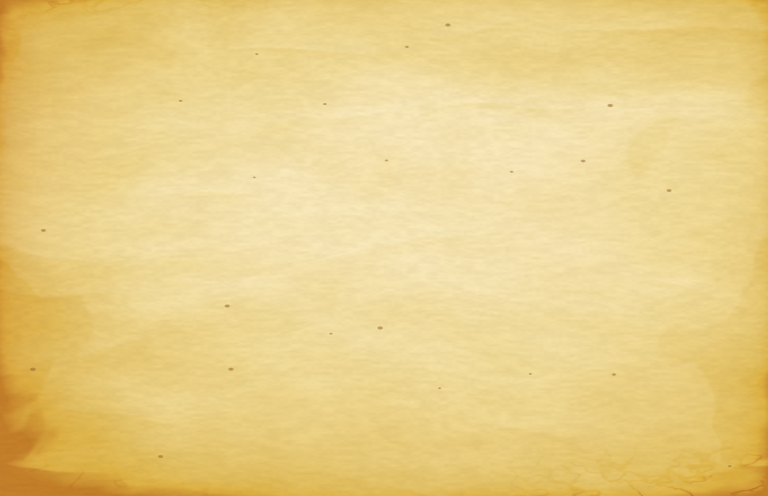
This texture is drawn by a Shadertoy shader. Its source:

```glsl
#define VIGNETTE 2.3
#define MOTTLE 2.0
#define CREASES 18
#define CREASE_DEPTH 0.6
#define FIBRE 0.045
#define STAIN 0.45
#define SCUFF 0.6
#define SPECK_GRID 7.0

const vec3 RAMP[6] = vec3[6](
    vec3(0.95, 0.875, 0.66), vec3(0.93, 0.84, 0.57), vec3(0.91, 0.80, 0.49),
    vec3(0.88, 0.75, 0.39), vec3(0.86, 0.69, 0.26), vec3(0.75, 0.49, 0.15));
const vec3 RUST = vec3(0.80, 0.50, 0.20);
const vec3 SPECK_BROWN = vec3(0.58, 0.40, 0.16);

float hash(vec2 cell) {
    vec3 q = fract(cell.xyx * 0.1031);
    q += dot(q, q.yzx + 33.33);
    return fract((q.x + q.y) * q.z);
}

float noise(vec2 p) {
    vec2 i = floor(p), f = fract(p);
    f = f * f * (3.0 - 2.0 * f);
    return mix(mix(hash(i), hash(i + vec2(1, 0)), f.x),
               mix(hash(i + vec2(0, 1)), hash(i + vec2(1, 1)), f.x), f.y);
}

float fbm(vec2 p) {
    float sum = 0.0, amp = 0.5;
    for (int i = 0; i < 5; i++) {
        sum += amp * noise(p);
        p = mat2(1.6, 0.5, -0.5, 1.6) * p + 17.3;
        amp *= 0.5;
    }
    return sum / 0.97;
}

// Soft, nearly level folds: a lit lip above a fading shadow
float creases(vec2 p, float aspect) {
    float shade = 0.0;
    float bend = (fbm(p * vec2(3.5, 5.0) + 41.0) - 0.5) * 0.11;
    for (int i = 0; i < CREASES; i++) {
        vec2 id = vec2(float(i), 5.0);
        vec2 q = p - vec2(hash(id) * aspect, hash(id + 11.0));
        float slope = (hash(id + 23.0) - 0.6) * 0.7;
        float reach = mix(0.08, 0.24, hash(id + 37.0));
        float d = q.y - slope * q.x + bend;
        float along = exp(-q.x * q.x / (reach * reach));
        float below = smoothstep(0.004, -0.004, d);
        float shadow = below * exp(min(d, 0.0) / 0.032);
        float light = (1.0 - below) * exp(-max(d, 0.0) / 0.018);
        shade += along * (shadow - 0.7 * light) * mix(0.3, 1.0, hash(id + 53.0));
    }
    return shade;
}

// Sparse brown flecks, one candidate per grid cell
float specks(vec2 p) {
    vec2 g = p * SPECK_GRID, id = floor(g);
    vec2 centre = 0.2 + 0.6 * vec2(hash(id + 71.0), hash(id + 83.0));
    vec2 d = (fract(g) - centre) * vec2(0.6, 1.0);
    float radius = mix(0.008, 0.022, hash(id + 97.0));
    return step(0.72, hash(id + 61.0)) * smoothstep(radius + 0.012, radius - 0.008, length(d));
}

vec3 paperColour(float age) {
    vec3 colour = RAMP[0];
    for (int i = 0; i < 5; i++) {
        float lowest = i == 0 ? -0.5 : 0.0;
        colour += (RAMP[i + 1] - RAMP[i]) * clamp(age - float(i), lowest, 1.0);
    }
    return colour;
}

void mainImage(out vec4 fragColor, in vec2 fragCoord) {
    vec2 uv = fragCoord / iResolution.xy;
    float aspect = iResolution.x / iResolution.y;
    vec2 p = vec2(uv.x * aspect, uv.y);
    vec2 margin = min(uv, 1.0 - uv) * vec2(aspect, 1.0);
    float edge = min(margin.x, margin.y);

    // Ageing grows from the pale centre towards the edges
    vec2 away = (uv - vec2(0.56, 0.57)) / vec2(0.52, 0.51);
    float age = VIGNETTE * dot(away, away) - 0.35;
    age += 0.9 * exp(-edge / 0.022);

    // Cloudy mottling, stretched along the sheet
    vec2 warp = vec2(fbm(p * 3.0 + 7.0), fbm(p * 3.0 + 29.0)) - 0.5;
    age += MOTTLE * (fbm(p * vec2(2.6, 6.5) + warp * 1.8) - 0.5);
    age += 0.9 * (fbm(p * vec2(9.0, 26.0) + 3.0) - 0.5);
    age += CREASE_DEPTH * creases(p, aspect);

    // Ragged stains near the sides
    float blot = fbm(p * 6.0 + warp + 13.0) - 0.48 - margin.x * 1.1;
    age += STAIN * smoothstep(-0.02, 0.03, blot);

    // Flaky scuffs along the lower right and upper left
    float patchMask = smoothstep(0.16, 0.02, uv.y) * smoothstep(0.55, 0.8, uv.x)
                    + 0.7 * smoothstep(0.06, 0.0, 1.0 - uv.y) * smoothstep(0.5, 0.2, uv.x)
                    + 0.4 * smoothstep(0.14, 0.0, uv.y) * smoothstep(0.4, 0.1, uv.x);
    float ridge = abs(fbm(p * vec2(16.0, 30.0) + 57.0) - 0.5);
    age += SCUFF * patchMask * smoothstep(0.05, 0.0, ridge);

    vec3 colour = paperColour(age);

    // Rusty tint on the left border
    float rust = exp(-uv.x / 0.05) * fbm(p * 4.0 + 19.0);
    colour = mix(colour, RUST, 0.45 * rust);

    // Fine level fibres and flecks
    float fibre = noise(p * vec2(45.0, 170.0) + warp * 9.0) + 0.6 * noise(p * vec2(130.0, 260.0));
    colour *= 1.0 + FIBRE * (fibre - 0.8) * vec3(0.7, 0.85, 1.3);
    colour = mix(colour, SPECK_BROWN, 0.55 * specks(p));

    fragColor = vec4(clamp(colour, 0.0, 1.0), 1.0);
}
```
